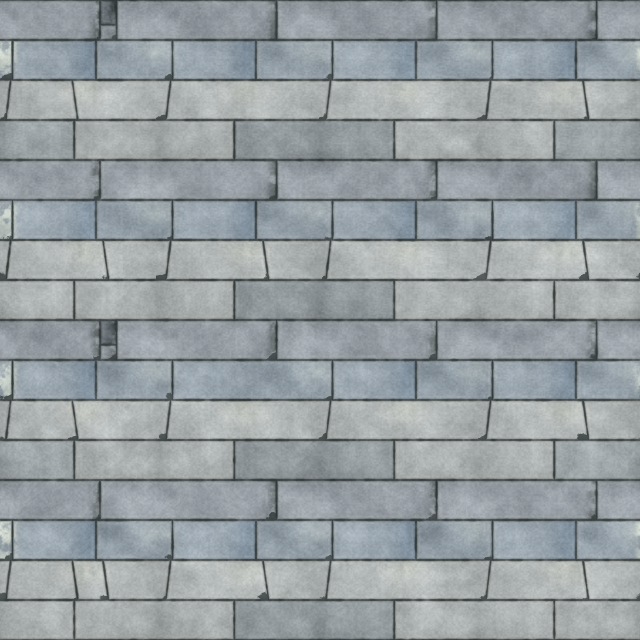
Reproduce this texture procedurally as a Shadertoy shader.

```glsl
float hash(vec2 p) {
    return fract(sin(dot(p, vec2(127.1, 311.7))) * 43758.5453);
}

// Value noise that wraps after "period" cells
float noise(vec2 p, float period) {
    vec2 i = floor(p), f = fract(p);
    f = f * f * (3.0 - 2.0 * f);
    vec2 a = mod(i, period), b = mod(i + 1.0, period);
    return mix(mix(hash(a), hash(vec2(b.x, a.y)), f.x),
               mix(hash(vec2(a.x, b.y)), hash(b), f.x), f.y);
}

float fbm(vec2 p, float period) {
    float sum = 0.0, weight = 0.5;
    for (int i = 0; i < 4; i++) {
        sum += weight * noise(p, period);
        p *= 2.0;
        period *= 2.0;
        weight *= 0.5;
    }
    return sum / 0.9375;
}

// Joint offset inside a column, negative when that joint is absent
float jointOffset(int kind, int group, int col, int slot) {
    bool odd = group % 2 == 1;
    if (slot == 0) {
        if (kind == 0) return col == 0 && odd ? -1.0 : 0.729;
        return kind == 1 ? 0.078 : kind == 2 ? 0.052 : 0.464;
    }
    if (slot == 1) {
        if (kind == 1) return col == 1 && group == 2 ? -1.0 : 0.6;
        return kind == 2 && (col == 3 || (col < 2 && odd)) ? 0.661 : -1.0;
    }
    if (col != 0) return -1.0;
    return kind == 0 ? 0.625 : kind == 2 && group != 1 ? 0.469 : -1.0;
}

void mainImage(out vec4 fragColor, in vec2 fragCoord) {
    vec2 uv = fragCoord / iResolution.xy;
    float pixel = 1.0 / iResolution.y;
    vec2 p = uv * vec2(4.0, 16.0);
    float v = fract(p.y);
    int row = 15 - int(floor(p.y));
    int kind = row % 4, group = row / 4;

    // Nearest joints on either side
    float left = -9.0, right = 9.0;
    int leftCol = 0, leftSlot = 0, rightSlot = 0;
    for (int col = -1; col < 5; col++) {
        for (int slot = 0; slot < 3; slot++) {
            int wrapped = (col + 4) % 4;
            float x = jointOffset(kind, group, wrapped, slot);
            if (x < 0.0) continue;
            x += float(col);
            if (kind == 2) x += (slot == 0 ? 0.03 : -0.035) * (v - 0.5);
            if (x <= p.x && x > left) { left = x; leftCol = wrapped; leftSlot = slot; }
            if (x > p.x && x < right) { right = x; rightSlot = slot; }
        }
    }
    float toLeft = (p.x - left) / 4.0, toRight = (right - p.x) / 4.0;
    float toBottom = v / 16.0, toTop = (1.0 - v) / 16.0;
    float edge = min(min(toLeft, toRight), min(toBottom, toTop));

    // Stains recur with the courses, mottling does not
    float stain = fbm(uv * 24.0, 6.0);
    float mottle = fbm(uv * 40.0 + 7.0, 40.0);
    float rough = fbm(uv * 96.0, 96.0);
    float grain = noise(uv * 300.0, 300.0) + noise(uv * 450.0, 450.0) - 1.0;

    // Stone tone by course
    vec3 stone = kind == 0 ? vec3(0.60, 0.63, 0.655) : kind == 1 ? vec3(0.59, 0.635, 0.67)
               : kind == 2 ? vec3(0.68, 0.70, 0.70) : vec3(0.67, 0.69, 0.69);
    if (kind == 3 && leftCol == 1) stone = vec3(0.58, 0.61, 0.625);
    if (kind == 3 && leftCol == 3 && group % 2 == 0) stone = vec3(0.62, 0.65, 0.66);
    float brick = hash(vec2(float(leftCol * 3 + leftSlot), float(row)));
    stone += 0.025 * (brick - 0.5) + 0.20 * (stain - 0.5) + 0.11 * (mottle - 0.5);
    stone += 0.045 * grain;

    // Shaded ends and pale lichen patches
    if (kind == 1 && rightSlot == 1)
        stone -= vec3(0.07, 0.05, 0.03) * (1.0 - smoothstep(0.0, 0.06, toRight));
    if (kind == 0)
        stone -= vec3(0.20, 0.20, 0.22) * (1.0 - smoothstep(0.0, 0.022, toRight))
               * smoothstep(0.25, 0.65, rough);
    float patchX = kind == 1 ? 0.97 : 0.53;
    vec2 patchPos = vec2(abs(fract(p.x - patchX + 0.5) - 0.5) / 0.11, (v - 0.72) / 0.3);
    if (kind == 1 || kind == 2)
        stone += vec3(0.09, 0.085, 0.06) * exp(-dot(patchPos, patchPos)) * (0.4 + rough);
    if (kind == 1) {
        float pale = 1.0 - smoothstep(0.008, 0.022, abs(fract(uv.x + 0.49) - 0.5));
        stone += vec3(0.16, 0.15, 0.10) * pale * smoothstep(0.3, 0.6, rough);
    }

    // Filler block split in two
    if (kind == 0 && right - left < 0.2) {
        stone -= 0.17 * smoothstep(0.36, 0.42, v);
        edge = min(edge, abs(v - 0.38) / 16.0);
    }

    // Worn rim, soft shadow, dark joints
    stone += vec3(0.035, 0.03, 0.02) * exp(-pow((edge - 0.005) / 0.002, 2.0));
    stone *= 1.0 - 0.28 * exp(-edge / 0.0022);
    float width = 0.0003 + 0.0022 * rough;
    float gap = 1.0 - smoothstep(width - pixel, width + pixel, edge);

    // Broken lower right corners
    float chipSize = kind == 3 || (kind == 1 && rightSlot == 1) ? 0.0 : 0.007 + 0.008 * brick;
    float corner = length(vec2(toRight, toBottom * 1.5)) + 0.022 * (rough - 0.5);
    float chip = 1.0 - smoothstep(-0.002, 0.002, corner - chipSize);
    if (chipSize > 0.0) gap = max(gap, 0.85 * chip);

    vec3 mortar = vec3(0.20, 0.23, 0.23) + 0.12 * (mottle - 0.5);
    fragColor = vec4(clamp(mix(stone, mortar, 0.92 * gap), 0.0, 1.0), 1.0);
}
```
